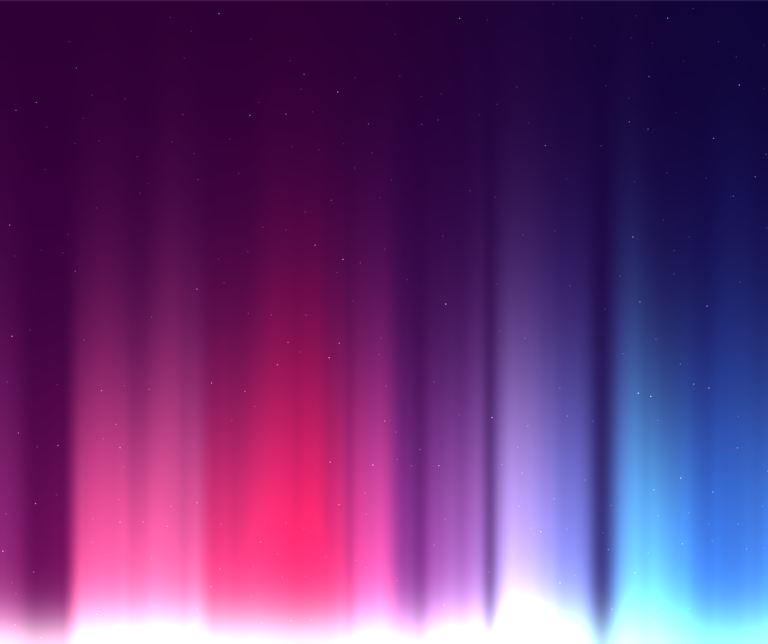
A Shadertoy shader for this background:

```glsl
const vec3 SKY_LEFT = vec3(0.205, 0.0, 0.235);
const vec3 SKY_RIGHT = vec3(0.07, 0.02, 0.25);
const vec3 GLOW_LEFT = vec3(0.60, 0.78, 0.62);
const vec3 GLOW_RIGHT = vec3(0.38, 0.55, 0.35);
const vec3 STAR_COLOR = vec3(0.75, 0.60, 0.85);
const float CURTAIN_REACH = 0.42;
const float GLOW_HEIGHT = 0.045;
const float STREAK_DEPTH = 0.22;
const float STAR_CELLS = 24.0;
const float STAR_CHANCE = 0.4;
const float STAR_RADIUS = 0.0013;

// Curtain hues from left to right, with their positions
const int STOPS = 15;
const float STOP_X[STOPS] = float[](
    0.0, 0.05, 0.08, 0.108, 0.255, 0.28, 0.40, 0.495,
    0.53, 0.60, 0.67, 0.75, 0.84, 0.93, 1.0);
const vec3 STOP_HUE[STOPS] = vec3[](
    vec3(0.44, 0.19, 0.28), vec3(0.23, 0.06, 0.12), vec3(0.27, 0.07, 0.14),
    vec3(0.90, 0.39, 0.46), vec3(0.88, 0.43, 0.48), vec3(0.88, 0.27, 0.32),
    vec3(0.93, 0.19, 0.24), vec3(0.85, 0.36, 0.52), vec3(0.50, 0.27, 0.45),
    vec3(0.60, 0.43, 0.60), vec3(0.76, 0.75, 0.90), vec3(0.50, 0.63, 0.85),
    vec3(0.38, 0.88, 0.97), vec3(0.20, 0.55, 0.80), vec3(0.24, 0.58, 0.80));

// Dark folds: centre, half width, depth
const int FOLDS = 4;
const vec3 FOLD[FOLDS] = vec3[](
    vec3(0.455, 0.008, 0.18), vec3(0.548, 0.012, 0.20),
    vec3(0.638, 0.011, 0.48), vec3(0.784, 0.018, 0.66));

float hash(vec2 p) {
    return fract(sin(dot(p, vec2(127.1, 311.7))) * 43758.5453);
}

float noise(float x, float seed) {
    float i = floor(x);
    return mix(hash(vec2(i, seed)), hash(vec2(i + 1.0, seed)),
               smoothstep(0.0, 1.0, x - i));
}

vec3 curtainHue(float x) {
    vec3 hue = STOP_HUE[0];
    for (int i = 1; i < STOPS; i++)
        hue = mix(hue, STOP_HUE[i], smoothstep(STOP_X[i - 1], STOP_X[i], x));
    for (int i = 0; i < FOLDS; i++) {
        float d = (x - FOLD[i].x) / FOLD[i].y;
        hue *= 1.0 - FOLD[i].z * exp(-d * d);
    }
    return hue;
}

// One jittered star in some of the cells
float stars(vec2 p, float pixel) {
    vec2 cell = floor(p * STAR_CELLS);
    vec2 jitter = vec2(hash(cell + 3.7), hash(cell + 9.2));
    vec2 centre = (cell + 0.1 + 0.8 * jitter) / STAR_CELLS;
    float dotMask = 1.0 - smoothstep(STAR_RADIUS - 0.5 * pixel,
                                     STAR_RADIUS + 0.5 * pixel, length(p - centre));
    float brightness = mix(0.12, 0.6, pow(hash(cell + 17.3), 4.0));
    return dotMask * brightness * step(hash(cell), STAR_CHANCE);
}

void mainImage(out vec4 fragColor, in vec2 fragCoord) {
    vec2 uv = fragCoord / iResolution.xy;
    float pixel = 1.0 / iResolution.y;

    // Night sky
    vec3 color = mix(SKY_LEFT, SKY_RIGHT, smoothstep(0.3, 1.0, uv.x));
    color *= 1.0 - 0.12 * smoothstep(0.6, 1.0, uv.y);

    // Light curtains with fine vertical streaks
    vec3 hue = curtainHue(uv.x);
    float streak = 0.6 * noise(uv.x * 30.0, 1.0) + 0.4 * noise(uv.x * 75.0, 2.0);
    float reach = CURTAIN_REACH * (0.92 + 0.16 * noise(uv.x * 22.0, 5.0));
    float rise = uv.y / reach;
    color += hue * exp(-rise * rise) * (1.0 + STREAK_DEPTH * (streak - 0.5));

    // White glow along the lower edge
    float strength = dot(hue, vec3(0.333));
    float height = GLOW_HEIGHT + 0.03 * strength;
    vec3 glow = mix(GLOW_LEFT, GLOW_RIGHT, smoothstep(0.68, 0.9, uv.x));
    color += glow * exp(-pow(uv.y / height, 1.5));

    // Stars and a faint upper rim
    color += STAR_COLOR * stars(fragCoord / iResolution.y, pixel);
    color += 0.08 * smoothstep(0.997, 0.999, uv.y);

    fragColor = vec4(clamp(color, 0.0, 1.0), 1.0);
}
```
